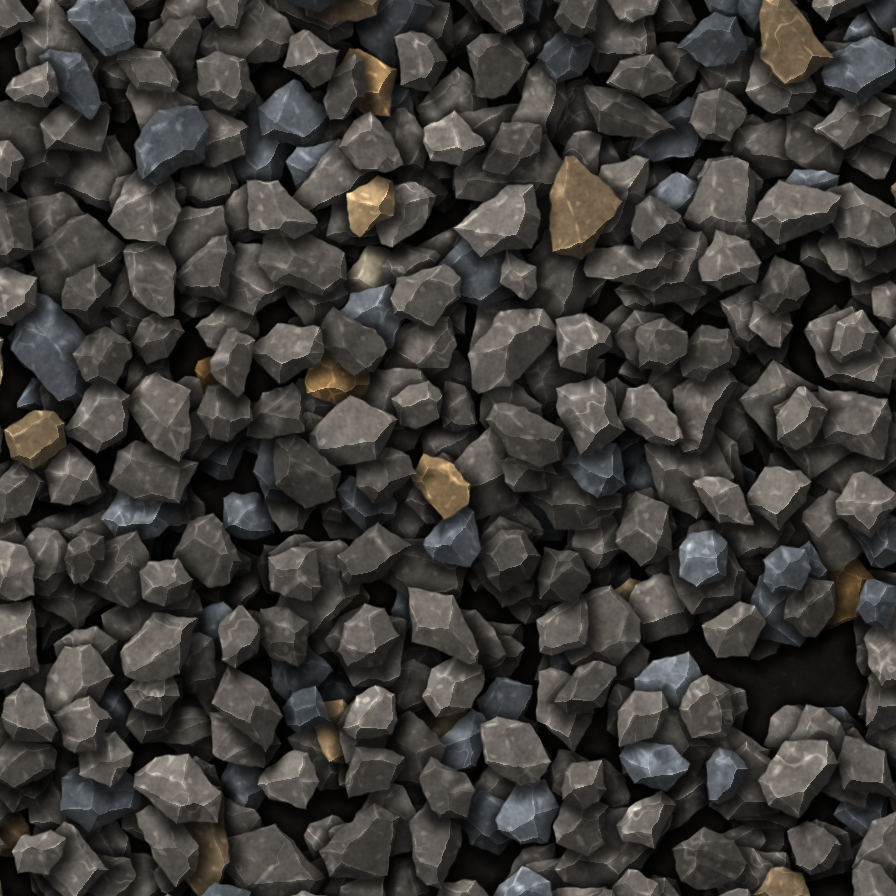
This texture is drawn by a WebGL 1 fragment shader. Its source:

```glsl
precision highp float;
// Crushed dark grey gravel: overlapping faceted stones with worn, dusty edges.
uniform vec2 u_resolution;

vec2 hash2(vec2 p) {
  vec3 q = fract(p.xyx * vec3(0.1031, 0.1030, 0.0973));
  q += dot(q, q.yzx + 33.33);
  return fract((q.xx + q.yz) * q.zy);
}

mat2 rotation(float a) {
  float c = cos(a), s = sin(a);
  return mat2(c, s, -s, c);
}

float corner(vec2 cell, vec2 f, vec2 o) {
  return dot(hash2(cell + o) * 2.0 - 1.0, f - o);
}

// Gradient noise, roughly -0.7 to 0.7
float noise(vec2 p) {
  vec2 cell = floor(p), f = fract(p);
  vec2 w = f * f * f * (f * (f * 6.0 - 15.0) + 10.0);
  return mix(mix(corner(cell, f, vec2(0, 0)), corner(cell, f, vec2(1, 0)), w.x),
             mix(corner(cell, f, vec2(0, 1)), corner(cell, f, vec2(1, 1)), w.x), w.y);
}

// Mostly warm grey, some bluish, a few tan or cream
vec3 stoneColor(vec2 id) {
  vec2 h = hash2(id + 3.7);
  vec3 tint = h.y < 0.14 ? vec3(0.95, 1.0, 1.05) : vec3(1.05, 1.0, 0.94);
  vec3 color = mix(0.27, 0.45, h.x) * tint;
  if (h.y > 0.955) color = vec3(0.47, 0.40, 0.31);
  if (h.y > 0.98) color = mix(vec3(0.58, 0.43, 0.25), vec3(0.70, 0.66, 0.58), h.x);
  return color;
}

// Convex faceted stone; returns outline distance, sets facet light and ridge wear
float stone(vec2 p, vec2 axes, vec2 id, vec3 light, out float lit, out float ridge) {
  vec2 tilt = (hash2(id + 11.3) - 0.5) * 0.8;
  float height = axes.y * mix(0.3, 0.65, hash2(id + 5.9).x) + dot(p, tilt);
  float nextHeight = 1.0;
  float d = -1.0;
  vec3 normal = vec3(-tilt, 1.0);
  for (int i = 0; i < 7; i++) {
    vec2 h = hash2(id + float(i) * 7.31 + 1.9);
    float a = (float(i) + 0.75 * h.x) * 0.8976;
    vec2 n = vec2(cos(a), sin(a));
    float side = dot(p, n) - length(axes * n) * mix(0.76, 1.08, h.y);
    float slope = mix(0.45, 1.7, fract(h.x * 17.0 + h.y * 5.0));
    float facet = -side * slope;
    d = max(d, side);
    if (facet < height) {
      nextHeight = height;
      height = facet;
      normal = vec3(n * slope, 1.0);
    } else {
      nextHeight = min(nextHeight, facet);
    }
  }
  lit = 0.36 + 0.85 * max(dot(normalize(normal), light), 0.0);
  ridge = 1.0 - smoothstep(0.0, 0.0035, nextHeight - height);
  return d;
}

void main() {
  vec2 uv = gl_FragCoord.xy / u_resolution.y;
  float edge = max(0.0014, 0.8 / u_resolution.y);
  vec3 light = normalize(vec3(-0.35, 0.6, 0.75));

  // Chipped outlines
  vec2 q = uv + 0.005 * vec2(noise(uv * 32.0), noise(uv * 32.0 + 40.5))
              + 0.0025 * vec2(noise(uv * 85.0), noise(uv * 85.0 + 70.5));

  vec3 color = vec3(0.085, 0.072, 0.062);
  float wear = 0.0;
  vec2 seed = vec2(0.0);

  // Layers of scattered stones, painted from the bottom up
  for (int layer = 0; layer < 5; layer++) {
    float k = float(layer);
    float scale = 9.0 + 4.5 * fract(k * 0.618 + 0.35);
    mat2 turn = rotation(k * 1.1 + 0.3);
    vec2 g = turn * q * scale + k * 13.7 + 60.0;
    for (int j = 0; j < 9; j++) {
      vec2 cell = floor(g) + vec2(mod(float(j), 3.0), floor(float(j) / 3.0)) - 1.0;
      vec2 id = cell + k * 57.3;
      vec2 h = hash2(id), size = hash2(id + 21.4);
      vec2 axes = vec2(mix(0.38, 0.75, size.x * size.x), mix(0.27, 0.44, size.y));
      vec2 offset = g - cell - mix(vec2(0.2), vec2(0.8), h);
      if (hash2(id + 8.6).x > 0.8 || length(offset) > axes.x * 1.35 + 0.25) continue;

      mat2 spin = rotation(6.2832 * hash2(id + 31.2).y);
      vec2 p = spin * offset / scale;
      vec3 localLight = vec3(spin * (turn * light.xy), light.z);
      float lit, ridge;
      float d = stone(p, axes / scale, id, localLight, lit, ridge);

      // Contact shadow, longer on the side away from the light
      float lean = dot(p, localLight.xy) / (length(p) + 0.001);
      color *= mix(0.28, 1.0, smoothstep(-0.004, 0.02, d + 0.008 * lean));

      float cover = 1.0 - smoothstep(-edge, edge, d);
      color = mix(color, stoneColor(id) * lit, cover);
      wear = mix(wear, ridge, cover);
      if (d < 0.0) seed = h;
    }
  }

  // Mineral grain, pale veins, dust flecks and rubbed ridges
  vec2 t = uv + seed * 9.0;
  float grain = noise(t * 42.0) + 0.7 * noise(t * 105.0) + 0.6 * noise(t * 220.0);
  float vein = 1.0 - smoothstep(0.0, 0.06, abs(noise(t * 22.0 + 0.6 * noise(t * 60.0))));
  vein *= smoothstep(0.0, 0.4, noise(t * 14.0 + 5.5));
  float fleck = smoothstep(0.2, 0.5, noise(t * 95.0 + 17.3));
  float rub = wear * smoothstep(-0.2, 0.35, noise(t * 70.0 + 9.1));
  color *= 1.0 + 0.24 * grain + 0.45 * vein + 0.35 * fleck + 0.5 * rub;

  gl_FragColor = vec4(color, 1.0);
}
```
